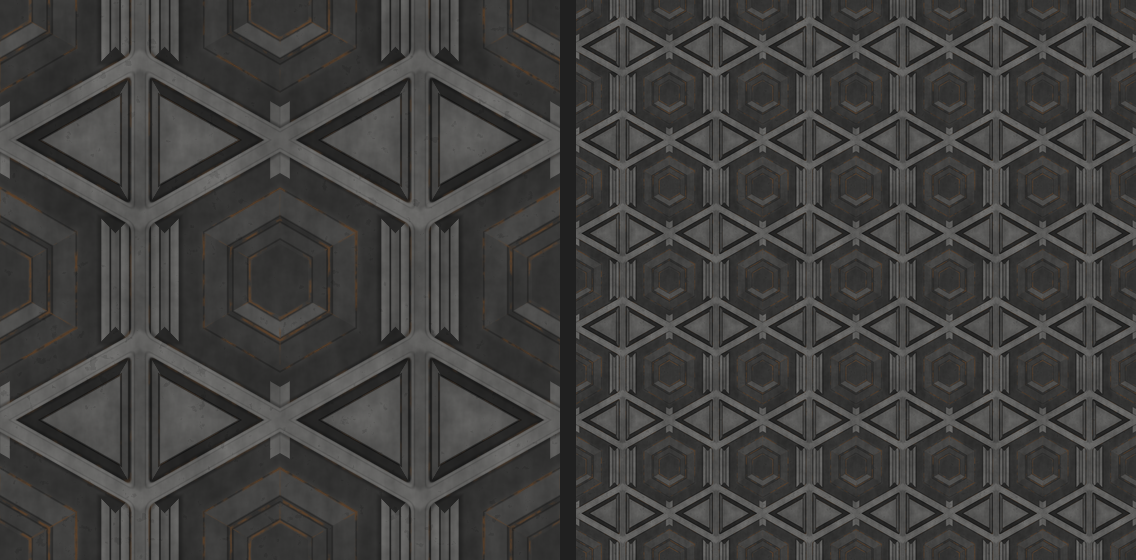
Left, the tile; right, the same tile 3 across and 3 down.
A Shadertoy shader for this pattern:

```glsl
// Worn dark metal panelling: stepped hexagon wells framed by struts and triangular plates.
#define REPEATS 2.0
#define STRUT_SLOPE 0.5625
#define STRUT_HALF 0.0325
#define BAR_PITCH 0.035
#define BAR_LENGTH 0.222
#define STUB_HALF 0.035
#define GRIME 0.34
#define RUST_AMOUNT 0.75
#define RUST_COLOR vec3(0.40, 0.265, 0.15)
#define METAL_TINT vec3(1.0, 0.995, 0.98)

float pixel;

float fill(float d) { return smoothstep(pixel, -pixel, d); }
float line(float d, float w) { return smoothstep(w + pixel, w - pixel, abs(d)); }

// Gradient noise that wraps after a whole number of cells
vec2 gradientAt(vec2 cell) {
    float angle = 6.2832 * fract(sin(dot(cell, vec2(127.1, 311.7))) * 43758.5);
    return vec2(cos(angle), sin(angle));
}

float corner(vec2 cell, vec2 f, vec2 o, vec2 period) {
    return dot(gradientAt(mod(cell + o, period)), f - o);
}

float noise(vec2 p, vec2 period) {
    vec2 c = floor(p), f = fract(p);
    vec2 u = f * f * f * (f * (f * 6.0 - 15.0) + 10.0);
    float low = mix(corner(c, f, vec2(0, 0), period), corner(c, f, vec2(1, 0), period), u.x);
    float high = mix(corner(c, f, vec2(0, 1), period), corner(c, f, vec2(1, 1), period), u.x);
    return mix(low, high, u.y);
}

float fbm(vec2 uv, vec2 freq) {
    float sum = 0.0, amp = 0.6;
    for (int i = 0; i < 4; i++) {
        sum += amp * noise(uv * freq, freq);
        freq *= 2.0;
        amp *= 0.55;
    }
    return sum;
}

float smoothMin(float a, float b, float k) {
    float h = max(k - abs(a - b), 0.0) / k;
    return min(a, b) - 0.25 * h * h * k;
}

// One sloped hexagonal ring, shaded by facet: x = top, y = side, z = bottom
float ringTone(float base, float h, float inner, float outer, float side, float up, vec3 facets) {
    float tone = mix(mix(facets.z, facets.x, up), facets.y, side);
    tone = mix(base, tone, fill(max(inner - h, h - outer)));
    return tone * (1.0 - 0.25 * (line(h - inner, 0.003) + line(h - outer, 0.003)));
}

void mainImage(out vec4 fragColor, in vec2 fragCoord) {
    vec2 uv = fragCoord / iResolution.xy;
    pixel = 0.75 * REPEATS / min(iResolution.x, iResolution.y);
    vec2 p = uv * REPEATS;
    vec2 q = p - round(p);
    vec2 m = abs(q);

    // Wear fields
    float grime = fbm(uv, vec2(7.0));
    float grain = fbm(uv + 0.37, vec2(46.0));
    float streak = fbm(uv + 0.13, vec2(34.0, 8.0));
    float flake = fbm(uv + 0.71, vec2(28.0));

    // Stepped hexagon well
    float slanted = dot(m, vec2(0.5, 0.866)) - 0.012;
    float h = max(m.x, slanted);
    float side = fill(slanted - m.x);
    float up = fill(-q.y);
    float tone = mix(0.215, 0.19, smoothstep(0.27, 0.30, h));
    tone = ringTone(tone, h, 0.187, 0.272, side, up, vec3(0.262, 0.235, 0.215));
    tone = ringTone(tone, h, 0.115, 0.168, side, up, vec3(0.225, 0.215, 0.30));
    tone *= 1.0 - 0.12 * line(h - 0.1775, 0.0095);
    tone = mix(tone, 0.20, fill(h - 0.1));

    // Rust gathers on ring edges and facet joints
    float edge = min(abs(h - 0.108), min(abs(h - 0.175), abs(h - 0.272)));
    float joint = min(abs(m.x - slanted), m.x + side);
    edge = min(edge, joint + 0.003 + step(h, 0.1) + step(0.275, h));
    float rust = smoothstep(0.009, 0.001, edge + 0.009 * flake);
    rust *= smoothstep(-0.16, 0.24, flake + 0.6 * grime);

    // Signed distances to the strut axes; diagonal is positive towards the plates
    float across = 0.5 - m.x;
    float diagonal = (m.y - 0.5 + STRUT_SLOPE * m.x) * inversesqrt(1.0 + STRUT_SLOPE * STRUT_SLOPE);
    float vertical = across - 0.031;
    float slant = abs(diagonal + 0.0045) - STRUT_HALF;
    float strut = smoothMin(slant, vertical, 0.025);

    // Triple side bars with dark mitred end caps
    float t = (across - 0.036) / BAR_PITCH;
    float barTone = 0.345 - 0.05 * line(t - 1.5, 0.5) + 0.03 * smoothstep(0.3, 0.7, fract(t));
    barTone *= 1.0 - 0.62 * line((t - round(t)) * BAR_PITCH, 0.003);
    float capStart = BAR_LENGTH - 0.055 * (1.0 - abs(across - 0.088) / 0.053);
    barTone = mix(barTone, 0.145, fill(capStart - m.y));
    float bars = max(across - 0.141, m.y - BAR_LENGTH);
    tone *= mix(0.75, 1.0, smoothstep(0.0, 0.02, bars));
    tone = mix(tone, barTone, fill(bars));

    // Sunken triangular plates
    float slantRim = diagonal - 0.028, uprightRim = across - 0.034;
    float plate = min(diagonal - 0.070, across - 0.068);
    float bevel = mix(0.145, 0.27, fill(uprightRim - slantRim));
    bevel *= 1.0 - 0.45 * line(across - 0.039, 0.004) * fill(uprightRim - slantRim);
    float plateTone = 0.325 + 0.035 * smoothstep(0.0, 0.1, plate);
    float panel = mix(bevel, plateTone, fill(-plate));
    panel *= 1.0 - 0.5 * line(plate, 0.0035);
    tone = mix(tone, panel, fill(-diagonal));

    // Notched stubs at the pointed joints
    float stub = max(m.x - STUB_HALF, 0.362 + 0.02 * (1.0 - m.x / STUB_HALF) - m.y);
    stub = max(stub, diagonal);
    float stubTone = 0.36 + 0.03 * smoothstep(-0.004, 0.004, q.x) - 0.04 * line(m.x, 0.002);
    tone = mix(tone, stubTone, fill(stub));

    // Frame struts with bright borders and contact shade
    tone *= mix(0.68, 1.0, smoothstep(0.0, 0.016, strut));
    float strutTone = mix(0.315, 0.385, smoothstep(0.008, -0.012, slant));
    strutTone += 0.03 * line(strut + 0.005, 0.003) - 0.045 * line(strut + 0.012, 0.002);
    tone = mix(tone, strutTone, fill(strut));

    // Stains, grain and pits, then rust
    float stain = GRIME * (0.7 * grime + 0.4 * streak + 0.35 * grain);
    tone *= 1.0 + stain - 0.15 * smoothstep(0.28, 0.45, grain + 0.4 * grime);
    float seam = min(abs(strut - 0.002), abs(plate) + 0.002 + step(diagonal, 0.0));
    float seamRust = 0.45 * smoothstep(0.007, 0.0, seam) * smoothstep(-0.1, 0.35, flake + 0.5 * grime);
    float open = fill(-strut) * fill(-bars) * fill(-stub) * fill(diagonal);
    vec3 color = tone * METAL_TINT;
    color = mix(color, RUST_COLOR, RUST_AMOUNT * max(rust * open, seamRust));
    fragColor = vec4(color, 1.0);
}
```
